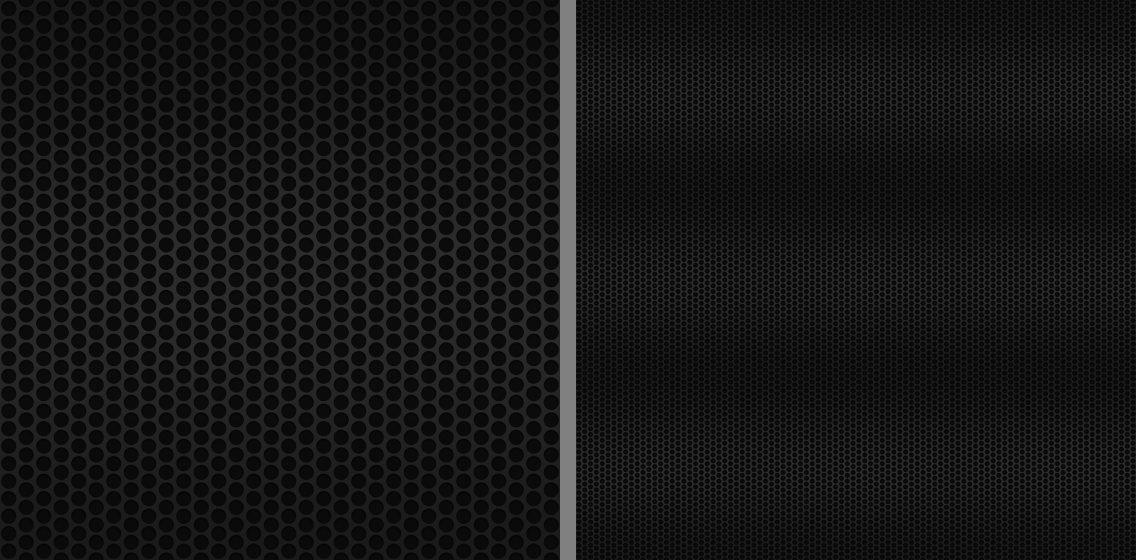
Left, the tile; right, the same tile 3 across and 3 down.
Give the GLSL for this pattern, as a WebGL 1 fragment shader.

```glsl
precision highp float;

uniform vec2 u_resolution;

// Staggered grid: every odd column is shifted by half a cell.
vec2 staggeredCell(vec2 grid) {
    float oddColumn = mod(floor(grid.x), 2.0);
    return fract(grid + vec2(0.0, 0.5 * oddColumn)) - 0.5;
}

// Plate brightness, brightest at mid height and periodic over the canvas.
float plateShade(vec2 uv) {
    float glow = 0.5 - 0.5 * cos(6.2831853 * uv.y);
    float side = 0.5 - 0.5 * cos(6.2831853 * uv.x);
    return 0.103 + 0.066 * glow + 0.006 * side * glow;
}

void main() {
    vec2 uv = gl_FragCoord.xy / u_resolution;
    vec2 cell = staggeredCell(uv * 32.0);
    float pixel = 32.0 / min(u_resolution.x, u_resolution.y);

    float radius = length(cell);
    float edge = radius - 0.43;
    float upward = cell.y / max(radius, 0.001);
    float plate = plateShade(uv);

    // Soft bevel on the plate: dim above each hole, lit below it.
    float rim = 1.0 - smoothstep(0.0, 0.07, edge);
    float metal = plate * (1.0 - rim * (0.08 + 0.10 * upward));

    // Recessed floor with a shadow cast from the upper lip.
    float lipShadow = smoothstep(-0.17, 0.0, edge) * smoothstep(-0.5, 0.8, upward);
    float hole = (0.026 + 0.11 * plate) * (1.0 - 0.45 * lipShadow);

    float coverage = smoothstep(-0.6 * pixel, 0.6 * pixel, edge);
    gl_FragColor = vec4(vec3(mix(hole, metal, coverage)), 1.0);
}
```
